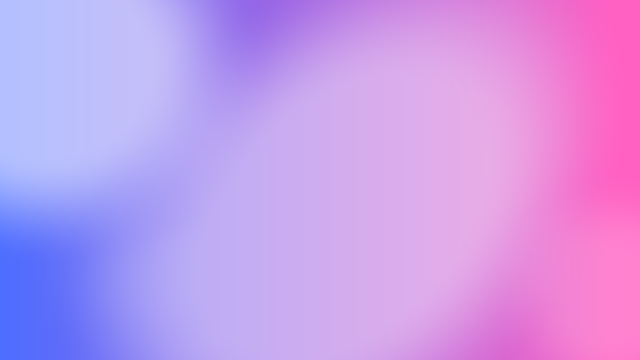
A WebGL 2 fragment shader for this background:

```glsl
#version 300 es
precision highp float;
// Soft blue, violet and pink gradient veiled by three blurred white glows.
uniform vec2 u_resolution;
out vec4 fragColor;

// Blurred ellipse: 1 inside, fading to 0 outside; radii lie on the tilted axes.
float glow(vec2 p, vec2 center, vec2 radii, float tilt, float inner, float outer) {
  float c = cos(tilt), s = sin(tilt);
  vec2 d = p - center;
  vec2 local = vec2(c * d.x + s * d.y, c * d.y - s * d.x);
  return 1.0 - smoothstep(inner, outer, length(local / radii));
}

// Horizontal ramp from blue through violet and orchid to hot pink.
vec3 ramp(float x) {
  vec3 blue = vec3(0.30, 0.43, 1.0);
  vec3 violet = vec3(0.60, 0.40, 0.90);
  vec3 orchid = vec3(0.85, 0.40, 0.82);
  vec3 pink = vec3(1.0, 0.38, 0.76);
  vec3 color = mix(blue, violet, clamp(x / 0.76, 0.0, 1.0));
  color = mix(color, orchid, clamp((x - 0.76) / 0.64, 0.0, 1.0));
  return mix(color, pink, clamp((x - 1.40) / 0.30, 0.0, 1.0));
}

void main() {
  // Height is 1; x is rescaled so the layout spans any canvas width.
  vec2 p = gl_FragCoord.xy / u_resolution * vec2(16.0 / 9.0, 1.0);
  vec3 color = ramp(p.x);
  vec3 white = vec3(1.0);

  // Large tilted glow across the middle.
  color = mix(color, white, 0.46 * glow(p, vec2(0.955, 0.395), vec2(0.76, 0.50), 0.785, 0.58, 1.25));
  // Pale glow in the upper left.
  color = mix(color, white, 0.57 * glow(p, vec2(0.13, 0.815), vec2(0.46, 0.41), 0.0, 0.60, 1.35));
  // Faint haze joining the two on the left.
  color = mix(color, white, 0.12 * glow(p, vec2(0.33, 0.28), vec2(0.22, 0.26), 0.0, 0.0, 1.2));
  // Rosy glow in the lower right.
  color = mix(color, white, 0.21 * glow(p, vec2(1.70, 0.18), vec2(0.255), 0.0, 0.45, 1.35));

  fragColor = vec4(color, 1.0);
}
```
